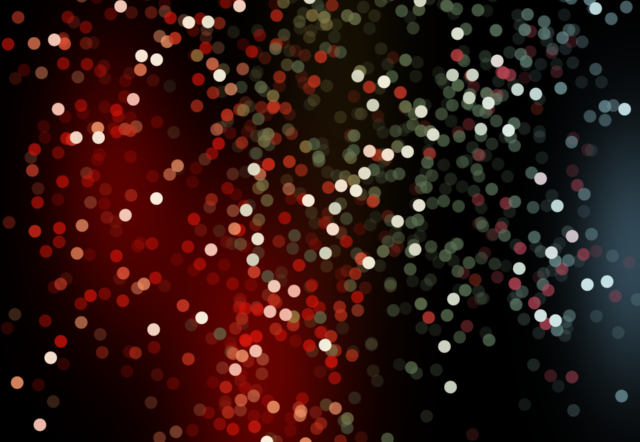
Give the GLSL for this background, as a Shadertoy shader.

```glsl
#define LAYERS 12
#define CELL 0.05
#define RADIUS 0.0143
#define AMOUNT 0.19
#define CLUSTER_SCALE 11.0
#define RED_GLOW vec3(0.38, 0.005, 0.0)
#define BLUE_GLOW vec3(0.19, 0.28, 0.33)
#define OLIVE_GLOW vec3(0.085, 0.06, 0.01)

float hash(vec2 p) {
    return fract(sin(dot(p, vec2(127.1, 311.7))) * 43758.5453);
}

float noise(vec2 p) {
    vec2 i = floor(p), f = fract(p);
    f = f * f * (3.0 - 2.0 * f);
    return mix(mix(hash(i), hash(i + vec2(1, 0)), f.x),
               mix(hash(i + vec2(0, 1)), hash(i + vec2(1, 1)), f.x), f.y);
}

float glow(vec2 uv, vec2 centre, vec2 size) {
    vec2 d = (uv - centre) / size;
    return exp(-dot(d, d));
}

// Soft coloured light behind the discs
vec3 backdrop(vec2 uv) {
    float red = 0.72 * glow(uv, vec2(0.175, 0.62), vec2(0.10, 0.30))
              + 0.95 * glow(uv, vec2(0.41, 0.12), vec2(0.13, 0.36))
              + 0.42 * glow(uv, vec2(0.29, 0.42), vec2(0.16, 0.27));
    return RED_GLOW * red
         + BLUE_GLOW * glow(uv, vec2(0.99, 0.42), vec2(0.09, 0.29))
         + OLIVE_GLOW * glow(uv, vec2(0.53, 0.80), vec2(0.10, 0.48));
}

// Chance of a disc: thin at the sides and in the lower corners
float density(vec2 uv) {
    float sides = smoothstep(-0.03, 0.13, uv.x) * smoothstep(1.02, 0.84, uv.x);
    float column = glow(uv, vec2(0.44, 0.25), vec2(0.17, 0.5));
    float upper = smoothstep(0.02, 0.36, uv.y) * (0.55 + 0.3 * smoothstep(0.2, 0.4, uv.x));
    return sides * max(upper, column);
}

// Red at left, olive and green in the middle, blue and rose at right
vec3 discTint(vec2 uv, float family, float shade) {
    float warmth = max(0.75 * (1.0 - smoothstep(0.18, 0.55, uv.x)),
                       0.7 * glow(uv, vec2(0.42, 0.15), vec2(0.13, 0.35)));
    float coolness = smoothstep(0.72, 0.93, uv.x);
    if (family < warmth)
        return mix(vec3(0.86, 0.08, 0.04), vec3(0.96, 0.60, 0.42), smoothstep(0.45, 0.8, shade));
    if (family > 0.74)
        return mix(vec3(0.76, 0.20, 0.11), vec3(0.72, 0.28, 0.36), smoothstep(0.55, 0.85, uv.x));
    vec3 middle = mix(vec3(0.36, 0.46, 0.34), vec3(0.64, 0.50, 0.24),
                      shade * (1.0 - smoothstep(0.4, 0.75, uv.x)));
    return mix(middle, vec3(0.44, 0.59, 0.62), coolness);
}

void mainImage(out vec4 fragColor, in vec2 fragCoord) {
    float aspect = iResolution.x / iResolution.y;
    float pixel = 1.0 / iResolution.y;
    vec2 p = fragCoord / iResolution.y;
    vec3 color = backdrop(p / vec2(aspect, 1.0));

    // Turned grids of discs, from dim to bright
    for (int i = 0; i < LAYERS; i++) {
        float layer = float(i);
        float angle = layer * 2.4 + 0.5;
        float c = cos(angle), s = sin(angle);
        mat2 turn = mat2(c, s, -s, c);
        vec2 shift = vec2(3.17, 5.43) + layer * vec2(0.37, 0.61);
        vec2 q = turn * p + shift;
        vec2 cell = floor(q / CELL);
        vec2 seed = cell + layer * vec2(17.3, 31.9);

        // Keep each disc inside its cell
        vec2 jitter = vec2(hash(seed + 1.3), hash(seed + 7.1));
        vec2 centre = cell * CELL + mix(vec2(RADIUS + 0.001), vec2(CELL - RADIUS - 0.001), jitter);
        vec2 home = transpose(turn) * (centre - shift);
        vec2 place = home / vec2(aspect, 1.0);
        float clusters = 0.5 + noise(home * CLUSTER_SCALE);
        if (hash(seed) > AMOUNT * density(place) * clusters) continue;

        float shade = hash(seed + 13.7);
        vec3 tint = discTint(place, hash(seed + 23.9), shade);
        float level = layer / float(LAYERS - 1);
        float opacity = mix(0.2, 0.82, smoothstep(0.2, 1.0, level)) * mix(0.75, 1.1, shade);

        // The last grid holds the nearly white lights
        if (i == LAYERS - 1) {
            vec3 white = mix(vec3(1.0, 0.98, 0.91), vec3(0.85, 0.95, 0.96), smoothstep(0.6, 0.95, place.x));
            tint = mix(tint, white, 0.7 + 0.3 * shade);
            opacity = 0.96;
        }
        float disc = 1.0 - smoothstep(-pixel, pixel, length(q - centre) - RADIUS);
        color = mix(color, tint, disc * min(opacity, 1.0));
    }
    fragColor = vec4(color, 1.0);
}
```
